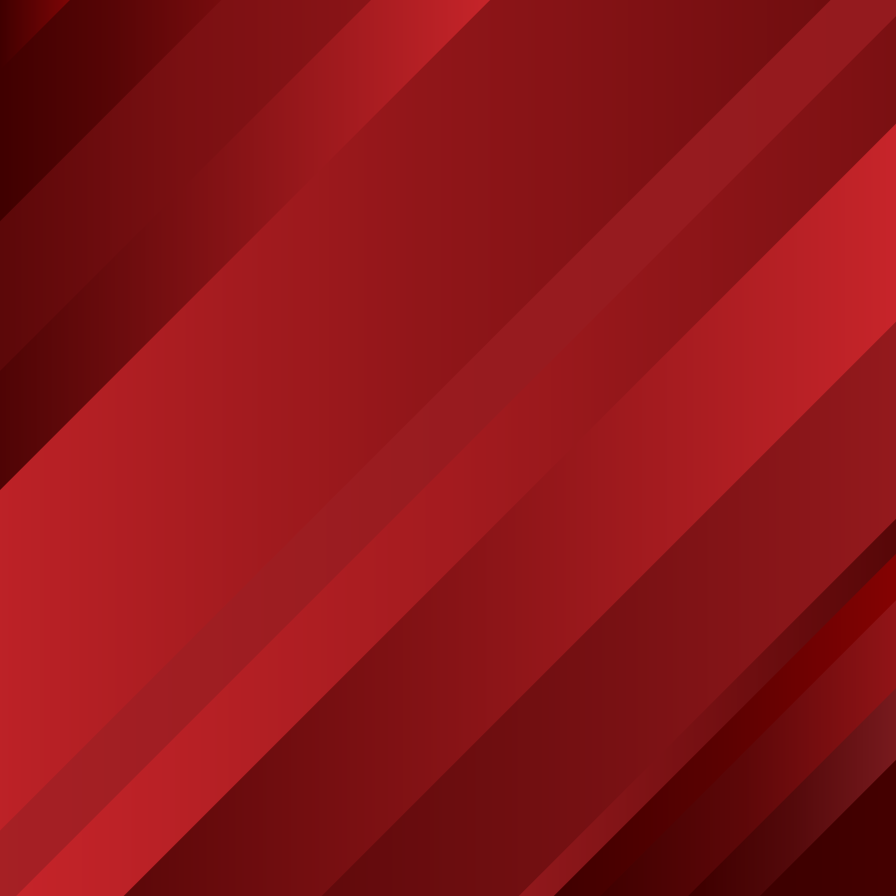
Write a WebGL 1 fragment shader that draws this background.

```glsl
precision highp float;
uniform vec2 u_resolution;

// Red ramp: green and blue rise with brightness, scaled by tint
vec3 redShade(float red, float tint) {
  float green = 0.27 * tint * max(red - 0.25, 0.0);
  return vec3(red, green, green * 1.15);
}

// Covers everything past a diagonal edge with a three-stop horizontal gradient
void band(inout vec3 color, vec2 uv, float edge, vec2 span, vec3 reds, float tint) {
  float t = clamp((uv.x - span.x) / (span.y - span.x), 0.0, 1.0);
  float firstHalf = mix(reds.x, reds.y, min(2.0 * t, 1.0));
  float red = mix(firstHalf, reds.z, max(2.0 * t - 1.0, 0.0));
  float diagonal = uv.x + 1.0 - uv.y;
  float soft = 1.0 / min(u_resolution.x, u_resolution.y);
  float cover = smoothstep(edge - soft, edge + soft, diagonal);
  color = mix(color, redShade(red, tint), cover);
}

void main() {
  vec2 uv = gl_FragCoord.xy / u_resolution;
  vec3 color = vec3(0.0);

  // Dark upper-left corner
  band(color, uv, -1.0, vec2(0.0, 0.08), vec3(0.25, 0.37, 0.50), 0.3);
  band(color, uv, 0.078, vec2(0.0, 0.25), vec3(0.25, 0.34, 0.47), 0.8);
  band(color, uv, 0.247, vec2(0.0, 0.41), vec3(0.36, 0.48, 0.54), 1.0);
  band(color, uv, 0.414, vec2(0.0, 0.55), vec3(0.31, 0.54, 0.78), 1.0);

  // Broad central bands
  band(color, uv, 0.547, vec2(0.0, 0.93), vec3(0.74, 0.57, 0.44), 1.0);
  band(color, uv, 0.927, vec2(0.0, 1.0), vec3(0.65, 0.595, 0.58), 1.15);
  band(color, uv, 1.018, vec2(0.02, 1.0), vec3(0.77, 0.64, 0.48), 1.0);
  band(color, uv, 1.138, vec2(0.14, 1.0), vec3(0.36, 0.56, 0.78), 1.0);
  band(color, uv, 1.359, vec2(0.36, 1.0), vec3(0.38, 0.47, 0.58), 1.1);

  // Narrow strips into the dark lower-right corner
  band(color, uv, 1.579, vec2(0.58, 1.0), vec3(0.57, 0.46, 0.34), 1.1);
  band(color, uv, 1.618, vec2(0.62, 1.0), vec3(0.25, 0.36, 0.52), 0.1);
  band(color, uv, 1.670, vec2(0.67, 1.0), vec3(0.25, 0.37, 0.57), 0.9);
  band(color, uv, 1.768, vec2(0.77, 1.0), vec3(0.24, 0.33, 0.47), 1.7);
  band(color, uv, 1.848, vec2(0.85, 1.0), vec3(0.24, 0.25, 0.27), 0.0);

  gl_FragColor = vec4(color, 1.0);
}
```
